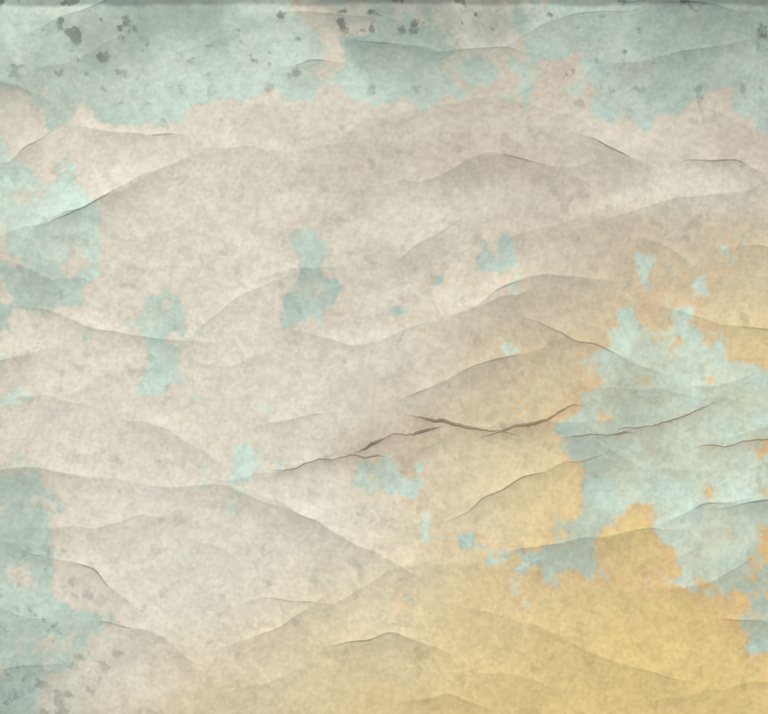
A Shadertoy shader for this texture:

```glsl
// Crumpled old paper with worn mint paint and a warm yellow stain.
// Tattered noise masks place the stains; many short one-sided folds give
// the relief, and a few thin broken strokes add the sharpest creases.

float hash(vec2 p) {
    return fract(sin(dot(p, vec2(127.1, 311.7))) * 43758.5453);
}

float noise(vec2 p) {
    vec2 i = floor(p), f = fract(p);
    f = f * f * (3.0 - 2.0 * f);
    return mix(mix(hash(i), hash(i + vec2(1, 0)), f.x),
               mix(hash(i + vec2(0, 1)), hash(i + vec2(1, 1)), f.x), f.y);
}

float fbm(vec2 p) {
    float sum = 0.0, amp = 0.52;
    for (int i = 0; i < 5; i++) {
        sum += amp * noise(p);
        p = mat2(1.6, 1.2, -1.2, 1.6) * p + 7.3;
        amp *= 0.5;
    }
    return sum;
}

vec2 turn(vec2 p, float angle) {
    float c = cos(angle), s = sin(angle);
    return vec2(c * p.x + s * p.y, c * p.y - s * p.x);
}

// Short folds: a lit side above, a shaded side below, some with a thin line
float foldRelief(vec2 p) {
    float tone = 0.0;
    for (int i = 0; i < 80; i++) {
        float k = float(i);
        vec2 center = fract(k * vec2(0.7549, 0.5698) + 0.3) * vec2(1.2, 1.0) - vec2(0.05, 0.0);
        float tilt = hash(vec2(k, 3.7));
        vec2 q = turn(p - center, mix(-0.45, 0.55, tilt));
        float halfLength = mix(0.06, 0.2, hash(vec2(k, 6.1)));
        float taper = smoothstep(1.0, 0.15, abs(q.x) / halfLength);
        float d = q.y + 0.035 * (noise(vec2(q.x * 9.0, k)) - 0.5)
                + 0.01 * (noise(vec2(q.x * 33.0, k + 0.5)) - 0.5);
        float spread = mix(0.012, 0.05, hash(vec2(k, 9.4)));
        float side = smoothstep(-0.002, 0.002, d);
        float falloff = exp(-abs(d) / spread);
        float strength = mix(0.25, 1.0, hash(vec2(k, 4.8)));
        tone += taper * strength * falloff * mix(-0.095, 0.06, side);
        float broken = smoothstep(0.4, 0.8, noise(vec2(q.x * 22.0, k + 7.5)));
        float line = 1.0 - smoothstep(0.0003, 0.0022, abs(d));
        tone -= 0.22 * line * taper * broken * smoothstep(0.45, 0.9, strength);
    }
    return tone;
}

// Longer torn creases, thin and uneven, toward the middle right
float creaseStrokes(vec2 p) {
    float ink = 0.0;
    for (int i = 0; i < 7; i++) {
        float k = float(i);
        vec2 center = vec2(0.46 + 0.095 * k, 0.31 + 0.13 * hash(vec2(k, 5.9)));
        vec2 q = turn(p - center, mix(-0.25, 0.35, hash(vec2(k, 8.2))));
        float halfLength = 0.05 + 0.06 * hash(vec2(k, 2.4));
        q.y += 0.03 * (fbm(vec2(q.x * 16.0, k * 4.1)) - 0.5);
        float taper = max(0.0, 1.0 - abs(q.x) / halfLength);
        float swell = smoothstep(0.35, 0.9, noise(vec2(q.x * 26.0, k + 2.5)));
        float width = 0.0004 + 0.004 * taper * swell;
        float core = 1.0 - smoothstep(width * 0.5, width + 0.0014, abs(q.y));
        float under = exp(-abs(q.y) * 90.0) * smoothstep(0.001, -0.001, q.y);
        ink = max(ink, (core * (0.3 + 0.3 * swell) + under * 0.2) * smoothstep(0.0, 0.5, taper));
    }
    return ink;
}

void mainImage(out vec4 fragColor, in vec2 fragCoord) {
    vec2 uv = fragCoord / iResolution.xy;
    vec2 p = fragCoord / iResolution.y;
    float tatter = fbm(p * 32.0 + 17.0) - 0.5;

    // Cream paper with greyer, slanted clouds
    float cloud = fbm(turn(p, 0.2) * vec2(3.0, 7.5) + 3.0);
    vec3 color = mix(vec3(0.855, 0.835, 0.775), vec3(0.77, 0.735, 0.675),
                     smoothstep(0.42, 0.76, cloud));

    // Yellow stain toward the lower right
    float warm = uv.x * 0.95 + (1.0 - uv.y) * 0.55 - 0.4 + 0.35 * (fbm(p * 4.0 + 21.0) - 0.5);
    warm = smoothstep(0.2, 0.92, warm) * smoothstep(0.8, 0.4, uv.y);
    color = mix(color, vec3(0.86, 0.765, 0.53), warm);

    // Mint paint: top band, left margin and right patch, in ragged flakes
    vec2 patchOffset = turn(uv - vec2(0.86, 0.32), -0.6) * vec2(2.5, 4.2);
    float bias = -0.25 + 0.44 * smoothstep(0.78, 0.97, uv.y + 0.04 * uv.x)
               + 0.21 * smoothstep(0.34, 0.03, uv.x)
               + 0.3 * exp(-dot(patchOffset, patchOffset));
    float paint = fbm(p * 9.0 + 52.0) - 0.5 + bias + 0.3 * tatter;
    float rim = smoothstep(-0.07, 0.0, paint);
    color = mix(color, vec3(0.87, 0.72, 0.55), rim * (0.1 + 0.45 * warm));
    vec3 mint = mix(vec3(0.775, 0.85, 0.795), vec3(0.68, 0.75, 0.70),
                    smoothstep(0.35, 0.7, fbm(p * 7.0 + 11.0)));
    color = mix(color, mint, smoothstep(-0.01, 0.06, paint) * (0.84 + 0.5 * tatter));

    // Mottled grime near the top and in the lower left
    float grimeZone = smoothstep(0.8, 1.0, uv.y)
                    + 0.5 * smoothstep(0.25, 0.0, uv.x) * smoothstep(0.3, 0.1, uv.y);
    float grime = smoothstep(0.42, 0.72, fbm(p * vec2(5.0, 7.0) + 63.0) + 0.25 * tatter);
    color = mix(color, vec3(0.50, 0.55, 0.51), 0.55 * grime * grimeZone);

    // Folds and creases
    color *= 1.01 + foldRelief(p);
    vec3 creaseColor = mix(vec3(0.40, 0.36, 0.34), vec3(0.48, 0.31, 0.22), warm);
    color = mix(color, creaseColor, creaseStrokes(p));

    // Paper grain, scattered pits and a worn top edge
    float grain = noise(turn(p, 0.5) * 230.0) - 0.5 + 1.3 * (fbm(p * 75.0) - 0.5);
    color *= 1.0 + 0.075 * grain + 0.06 * tatter;
    float pits = smoothstep(0.66, 0.8, fbm(p * 48.0 + 5.0));
    color *= 1.0 - pits * (0.06 + 0.2 * grimeZone);
    color *= 1.0 - 0.2 * smoothstep(0.992, 1.0, uv.y + 0.006 * noise(p * 30.0));

    fragColor = vec4(clamp(color, 0.0, 1.0), 1.0);
}
```
